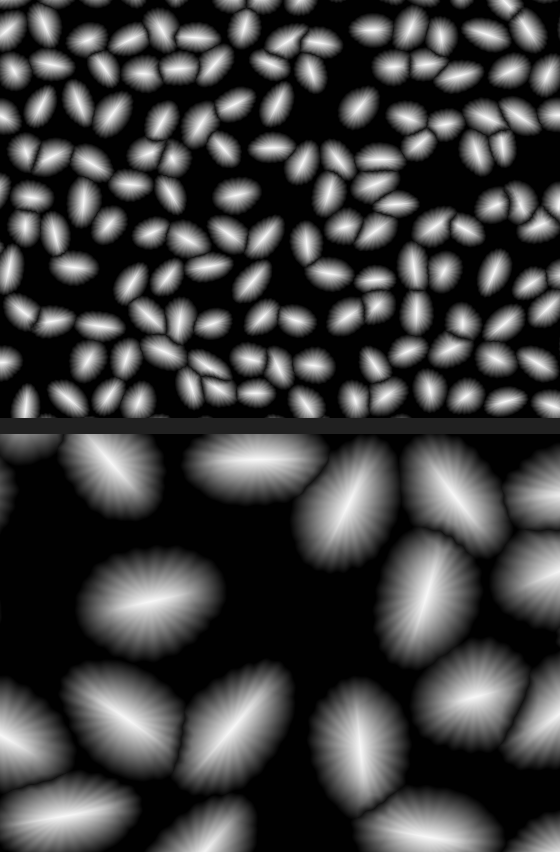
Top: the whole. Bottom: its middle third, enlarged.
Give the GLSL for this pattern, as a WebGL 2 fragment shader.

```glsl
#version 300 es
precision highp float;
// Scattered oval grains shaded by depth: black gaps, bright central ridges, dark seams.

uniform vec2 u_resolution;
out vec4 fragColor;

const float CELL_SIZE = 0.097;     // grid spacing, in canvas heights
const float JITTER = 0.54;         // spread of grain centres, in cells
const float EMPTY_SHARE = 0.09;    // share of cells without a grain
const float PI = 3.14159265;
const vec3 GAP_COLOR = vec3(0.005);
const vec3 RIDGE_COLOR = vec3(0.97);

float hash(vec2 p, float seed) {
    return fract(sin(dot(p, vec2(127.1, 311.7)) + seed * 74.7) * 43758.5453);
}

vec2 rotate(vec2 p, float angle) {
    float c = cos(angle), s = sin(angle);
    return vec2(c * p.x + s * p.y, c * p.y - s * p.x);
}

// Depth inside an ellipse, from circles centred along its medial axis.
float ellipseDepth(vec2 p, vec2 radii) {
    float focal = radii.x * radii.x - radii.y * radii.y;
    float squash = radii.y * radii.y / (radii.x * radii.x);
    float pull = 1.0 - squash * min(1.0, abs(p.y) / radii.y);
    float reach = focal / radii.x;
    float axis = clamp(p.x * pull, -reach, reach);
    float inner = radii.y * sqrt(1.0 - axis * axis / focal);
    return inner - length(p - vec2(axis, 0.0));
}

// Uneven outline: broad bulges plus fine radial streaks.
float outlineWobble(vec2 p, vec2 radii, float phase) {
    vec2 q = p / radii;
    float angle = atan(q.y, q.x + 1e-6);
    float bulge = sin(angle * 3.0 + phase) + 0.6 * sin(angle * 2.0 - phase * 1.7);
    float streak = sin(angle * 13.0 + phase * 2.0) * sin(angle * 8.0 - phase)
                 + 0.6 * sin(angle * 23.0 + phase * 3.0);
    return (0.035 * bulge + 0.022 * streak) * smoothstep(0.0, 0.7, length(q));
}

// Returns depth and short radius of the grain that belongs to a cell.
vec2 grain(vec2 p, vec2 cell, float rowShift) {
    vec2 offset = (vec2(hash(cell, 1.0), hash(cell, 2.0)) - 0.5) * JITTER;
    vec2 center = (cell + 0.5 + offset + vec2(rowShift, 0.0)) * CELL_SIZE;
    vec2 radii = vec2(mix(0.051, 0.066, hash(cell, 3.0)),
                      mix(0.036, 0.046, hash(cell, 4.0)));
    vec2 local = rotate(p - center, hash(cell, 5.0) * PI);
    float phase = hash(cell, 6.0) * 2.0 * PI;
    float depth = ellipseDepth(local, radii)
                + radii.y * outlineWobble(local, radii, phase);
    return vec2(depth, radii.y);
}

// Relative depth in the nearest grain, cut by seams where grains meet.
float grainField(vec2 p) {
    vec2 best = vec2(-1.0, 0.04);
    float second = -1.0;
    float row = floor(p.y / CELL_SIZE);
    for (int j = -1; j <= 1; j++) {
        float cellRow = row + float(j);
        float rowShift = 0.5 * mod(cellRow, 2.0);
        float column = floor(p.x / CELL_SIZE - rowShift);
        for (int i = -1; i <= 1; i++) {
            vec2 cell = vec2(column + float(i), cellRow);
            if (hash(cell, 7.0) < EMPTY_SHARE) continue;
            vec2 candidate = grain(p, cell, rowShift);
            if (candidate.x > best.x) {
                second = best.x;
                best = candidate;
            } else {
                second = max(second, candidate.x);
            }
        }
    }
    float seam = 0.9 * (best.x - second) + 0.003;
    return clamp(min(best.x, seam) / best.y, 0.0, 1.0);
}

void main() {
    vec2 p = gl_FragCoord.xy / u_resolution.y;
    vec3 color = mix(GAP_COLOR, RIDGE_COLOR, grainField(p));
    fragColor = vec4(color, 1.0);
}
```
